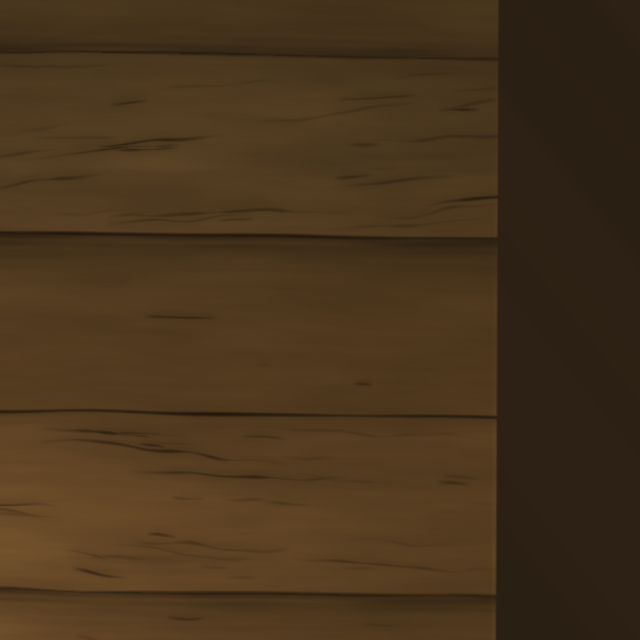
Reproduce this texture procedurally as a three.js fragment shader.

```glsl
// Dim weathered timber boards with dark seams and cracks, beside a shadowed side panel.
#define BOARD_PITCH 0.280
#define SEAM_OFFSET 0.079
#define SEAM_SAG 0.011
#define SEAM_WIDTH 0.0046
#define EDGE_X 0.777
#define CRACK_COUNT 30
#define CRACK_WIDTH 0.0042
#define GRAIN_AMOUNT 0.10
#define BOARD_DARK vec3(0.255, 0.184, 0.096)
#define BOARD_LIGHT vec3(0.450, 0.325, 0.186)
#define PANEL_COLOR vec3(0.170, 0.124, 0.078)
#define GAP_COLOR vec3(0.125, 0.084, 0.042)

varying vec2 vUv;

float hash(vec2 p) {
  vec3 q = fract(vec3(p.xyx) * 0.1031);
  q += dot(q, q.yzx + 33.33);
  return fract((q.x + q.y) * q.z);
}

float noise(vec2 p) {
  vec2 i = floor(p);
  vec2 f = fract(p);
  f = f * f * (3.0 - 2.0 * f);
  float low = mix(hash(i), hash(i + vec2(1.0, 0.0)), f.x);
  float high = mix(hash(i + vec2(0.0, 1.0)), hash(i + 1.0), f.x);
  return mix(low, high, f.y);
}

float fbm(vec2 p) {
  float sum = 0.0;
  float gain = 0.5;
  for (int i = 0; i < 4; i++) {
    sum += gain * noise(p);
    p = p * 2.03 + 17.0;
    gain *= 0.5;
  }
  return sum;
}

// Tapered, broken cracks; even boards are more worn than odd ones.
float cracks(vec2 uv, float y, float row) {
  float worn = 1.0 - mod(row, 2.0);
  float lean = row > 1.0 ? 0.15 : -0.11;
  float total = 0.0;
  for (int i = 0; i < CRACK_COUNT; i++) {
    vec2 id = vec2(float(i) + 3.0, row * 7.0 + 11.0);
    float present = step(hash(id + 41.0), mix(0.14, 1.0, worn));
    vec2 center = vec2(hash(id) * EDGE_X, (0.05 + 0.88 * hash(id + 13.0)) * BOARD_PITCH);
    float size = hash(id + 29.0);
    float halfLength = mix(0.025, 0.21, size * size) * mix(0.35, 1.0, worn);
    vec2 d = vec2(uv.x, y) - center;
    d.y -= d.x * lean * (hash(id + 57.0) - 0.1);
    d.y += 0.010 * (noise(vec2(uv.x * 17.0, id.x * 5.0 + row)) - 0.5);
    float along = d.x / halfLength;
    float taper = max(0.0, 1.0 - along * along);
    float broken = noise(vec2(uv.x * 30.0, id.x * 3.0 + row));
    float width = CRACK_WIDTH * (0.55 + 0.7 * broken);
    float core = 1.0 - smoothstep(0.0, width, abs(d.y));
    float shade = 1.0 - smoothstep(0.0, 0.014, abs(d.y - 0.003));
    float depth = mix(0.16, 0.75, pow(hash(id + 71.0), 2.0));
    total = max(total, present * taper * depth * (core * (0.4 + 0.9 * broken) + 0.22 * shade));
  }
  return min(total, 1.0);
}

vec3 boards(vec2 uv) {
  // Board coordinates follow the gently sagging seams.
  float waver = 0.005 * (noise(vec2(uv.x * 7.0, floor(uv.y * 3.57 + 0.25))) - 0.5);
  float level = uv.y - SEAM_OFFSET + SEAM_SAG * uv.x / EDGE_X + waver;
  float row = floor(level / BOARD_PITCH);
  float y = level - row * BOARD_PITCH;

  // Lamp glow from the lower left; the upper boards are cooler and dimmer.
  float glow = 0.43 - 0.21 * uv.y - 0.11 * uv.x;
  glow += 0.60 * exp(-4.2 * length(uv * vec2(1.4, 1.0)));
  glow += 0.05 * (1.0 - smoothstep(0.0, 0.35, abs(uv.x - 0.30)));
  glow += mod(row, 2.0) < 0.5 ? 0.05 : -0.06;
  vec3 color = mix(BOARD_DARK, BOARD_LIGHT, glow);
  color *= mix(vec3(1.01, 0.99, 0.96), vec3(0.98, 1.0, 1.02), smoothstep(0.4, 0.8, uv.y));

  // Broad stains and long grain.
  float stain = fbm(vec2(uv.x * 4.0, y * 16.0 + row * 9.0));
  float grain = fbm(vec2(uv.x * 9.0 + stain, y * 95.0 + row * 31.0));
  color *= 1.0 + 0.26 * (stain - 0.47) + GRAIN_AMOUNT * (grain - 0.47);

  // Streaky grime gathers beside each seam, deepest on the odd boards.
  float below = BOARD_PITCH - y;
  float odd = mod(row, 2.0);
  float streak = 0.5 + noise(vec2(uv.x * 6.0, y * 160.0));
  float grime = mix(0.10, 0.34, odd) * exp(-below * 38.0);
  grime += mix(0.05, 0.26, odd * step(2.5, row)) * exp(-y * 50.0);
  color *= 1.0 - grime * streak;
  color = mix(color, GAP_COLOR, 0.80 * cracks(uv, y, row));

  // The seam varies in width and depth along the board.
  float seamDistance = min(y, below);
  float seamId = floor(level / BOARD_PITCH + 0.5);
  float wear = noise(vec2(uv.x * 9.0, seamId * 5.0 + 4.0));
  float seam = 1.0 - smoothstep(0.0, SEAM_WIDTH * (0.7 + 0.6 * wear), seamDistance);
  float strength = mix(0.45, 1.0, wear) * (seamId > 0.5 && seamId < 2.5 ? 1.0 : 0.7);
  return mix(color, GAP_COLOR, seam * strength);
}

// Shadowed panel with faint slanting bands.
vec3 panel(vec2 uv) {
  float slant = uv.y + 1.25 * uv.x;
  float band = smoothstep(0.2, 0.8, noise(vec2(slant * 9.0, 3.0)));
  return PANEL_COLOR * (0.97 + 0.07 * band);
}

void main() {
  float edge = EDGE_X + 0.004 * (vUv.y - 0.5);
  float side = smoothstep(-0.0022, 0.0022, vUv.x - edge);
  vec3 wood = boards(vUv);
  float rim = 1.0 - smoothstep(0.0, 0.006, abs(vUv.x - edge + 0.004));
  wood *= 1.0 + 0.08 * rim * (1.0 - vUv.y);
  gl_FragColor = vec4(mix(wood, panel(vUv), side), 1.0);
}
```
